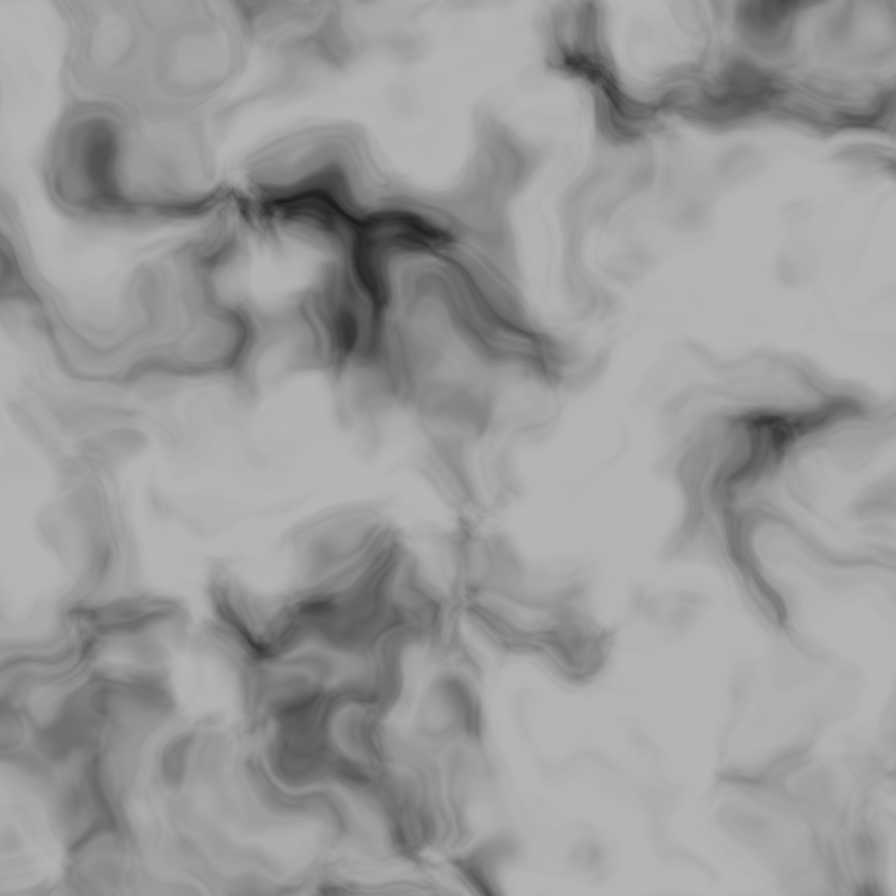
A Shadertoy shader for this texture:

```glsl
const int CLOUD_OCTAVES = 5;
const int WARP_OCTAVES = 3;
const float CLOUD_SCALE = 4.2;
const float WARP_STRENGTH = 0.9;
const float MID_GREY = 0.612;
const float CONTRAST = 0.39;
const float SHADOW_SKEW = 0.4;

// Unit vector with a random direction for each lattice point
vec2 randomDirection(vec2 cell) {
    vec3 h = fract(cell.xyx * vec3(0.1031, 0.1030, 0.0973));
    h += dot(h, h.yzx + 33.33);
    float angle = 6.28318 * fract((h.x + h.y) * h.z);
    return vec2(cos(angle), sin(angle));
}

float cornerSlope(vec2 cell, vec2 local, vec2 corner) {
    return dot(randomDirection(cell + corner), local - corner);
}

// Smooth gradient noise centred on zero
float gradientNoise(vec2 p) {
    vec2 cell = floor(p);
    vec2 f = fract(p);
    vec2 blend = f * f * f * (f * (f * 6.0 - 15.0) + 10.0);
    float low = mix(cornerSlope(cell, f, vec2(0, 0)),
                    cornerSlope(cell, f, vec2(1, 0)), blend.x);
    float high = mix(cornerSlope(cell, f, vec2(0, 1)),
                     cornerSlope(cell, f, vec2(1, 1)), blend.x);
    return mix(low, high, blend.y);
}

// Rotated octaves, each half as large and half as strong
float layeredNoise(vec2 p, int octaves) {
    const mat2 turnAndDouble = mat2(1.6, 1.2, -1.2, 1.6);
    float sum = 0.0;
    float amplitude = 1.0;
    for (int i = 0; i < octaves; i++) {
        sum += amplitude * gradientNoise(p);
        p = turnAndDouble * p + vec2(17.3, 9.1);
        amplitude *= 0.5;
    }
    return sum;
}

// Bends the domain so that the billows curl and fold
vec2 curlDomain(vec2 p, float strength) {
    vec2 bend = vec2(layeredNoise(p + vec2(31.7, 4.2), WARP_OCTAVES),
                     layeredNoise(p + vec2(8.3, 52.8), WARP_OCTAVES));
    return p + strength * bend;
}

// Soft highlights with a longer tail into the shadows
float cloudTone(float density) {
    return MID_GREY + CONTRAST * density - SHADOW_SKEW * density * density;
}

void mainImage(out vec4 fragColor, in vec2 fragCoord) {
    vec2 uv = fragCoord / iResolution.y;
    vec2 p = curlDomain(uv * CLOUD_SCALE + vec2(12.4, 7.6), WARP_STRENGTH);
    float density = layeredNoise(p, CLOUD_OCTAVES);
    float grey = clamp(cloudTone(density), 0.12, 0.82);
    fragColor = vec4(vec3(grey), 1.0);
}
```
